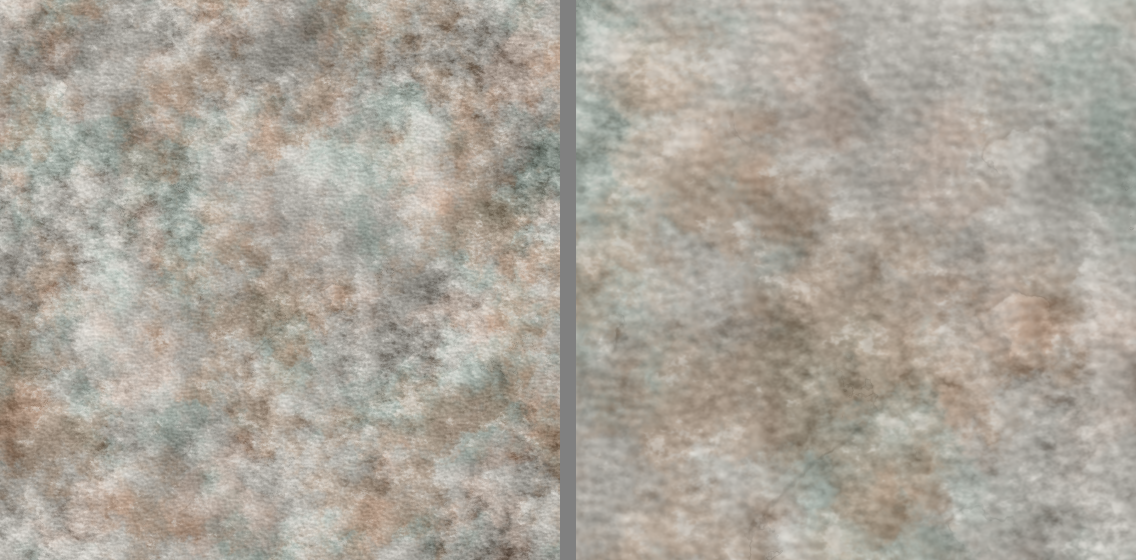
Left, the full canvas; right, a detail of the centre.
This texture is drawn by a WebGL 1 fragment shader. Its source:

```glsl
precision highp float;
uniform vec2 u_resolution;

vec2 hash2(vec2 p) {
  vec3 q = fract(p.xyx * vec3(0.1031, 0.1030, 0.0973));
  q += dot(q, q.yzx + 33.33);
  return fract((q.xx + q.yz) * q.zy);
}

float cornerSlope(vec2 cell, vec2 offset) {
  float angle = 6.2832 * hash2(cell).x;
  return dot(vec2(cos(angle), sin(angle)), offset);
}

float gradientNoise(vec2 p) {
  vec2 i = floor(p), f = fract(p);
  vec2 u = f * f * f * (f * (f * 6.0 - 15.0) + 10.0);
  vec2 e = vec2(1.0, 0.0);
  float low = mix(cornerSlope(i, f), cornerSlope(i + e, f - e), u.x);
  float high = mix(cornerSlope(i + e.yx, f - e.yx), cornerSlope(i + 1.0, f - 1.0), u.x);
  return mix(low, high, u.y);
}

float fbm(vec2 p, float gain) {
  float sum = 0.0, amplitude = 1.0;
  for (int i = 0; i < 5; i++) {
    sum += amplitude * gradientNoise(p);
    p = mat2(1.6, 1.2, -1.2, 1.6) * p + 17.3;
    amplitude *= gain;
  }
  return sum;
}

// Faint flakes: x is the fill, y is the rim
vec2 flakes(vec2 p) {
  vec2 cell = floor(p), result = vec2(0.0);
  for (int y = -1; y <= 1; y++) {
    for (int x = -1; x <= 1; x++) {
      vec2 id = cell + vec2(float(x), float(y));
      vec2 seed = hash2(id + 71.0), shape = hash2(id + 139.0);
      vec2 d = p - id - 0.2 - 0.6 * seed;
      float turn = 6.2832 * shape.x;
      d = mat2(cos(turn), sin(turn), -sin(turn), cos(turn)) * d;
      d.x *= 1.4;
      float edge = length(d) - mix(0.08, 0.19, shape.y) + 0.06 * gradientNoise(d * 7.0 + id);
      float present = step(0.45, seed.y);
      float rim = smoothstep(0.025, 0.0, abs(edge)) * smoothstep(-0.1, 0.15, d.x + d.y);
      result += present * vec2(smoothstep(0.02, -0.02, edge) * (seed.x - 0.3), rim);
    }
  }
  return result;
}

void main() {
  vec2 p = gl_FragCoord.xy / min(u_resolution.x, u_resolution.y) + 3.0;

  // Ragged detail frays the borders of the broad stains
  float grit = fbm(p * vec2(24.0, 31.0), 0.72);
  float fray = fbm(p * 30.0 + 50.0, 0.65);
  vec2 q = p + 0.012 * vec2(grit, fray);
  float tone = fbm(q * 5.5, 0.68);
  float rust = smoothstep(-0.2, 0.5, fbm(q * 4.5 + 23.0, 0.65) + 0.3 * fray);
  float verdigris = smoothstep(-0.1, 0.5, fbm(q * 5.0 + 61.0, 0.6) - 0.15 * fray);
  float blush = smoothstep(0.0, 0.5, fbm(q * 6.0 + 97.0, 0.6));
  float roughness = smoothstep(-0.35, 0.4, gradientNoise(p * 4.0 + 37.0));

  // Stained plaster
  vec3 color = vec3(0.69, 0.68, 0.655);
  color += 0.19 * tone + mix(0.06, 0.16, roughness) * grit;
  color += rust * vec3(-0.035, -0.085, -0.12);
  color += verdigris * (1.0 - 0.5 * rust) * vec3(-0.055, -0.008, -0.012);
  color += blush * vec3(0.035, -0.005, -0.02);

  // Worn pale patches and dark pitting
  float chips = smoothstep(0.3, 0.75, grit + 0.5 * tone);
  color = mix(color, vec3(0.80, 0.79, 0.77), 0.45 * chips);
  float pits = smoothstep(0.3, 0.8, -grit - 0.3 * tone) * roughness;
  color -= pits * vec3(0.04, 0.05, 0.055);

  // Flakes and broken hairline cracks
  vec2 flake = flakes(p * 8.0 + 0.06 * fray);
  color += 0.07 * flake.x - 0.05 * flake.y;
  float vein = abs(gradientNoise(p * 9.0 + 0.25 * fray + 11.0));
  float broken = smoothstep(0.2, 0.45, gradientNoise(p * 7.0 + 83.0));
  color -= 0.06 * smoothstep(0.025, 0.0, vein) * broken;

  // Embossed paper grain lit from above
  vec2 g = p * vec2(115.0, 175.0);
  float relief = gradientNoise(g) - gradientNoise(g + vec2(0.25, 0.5));
  color += 0.075 * relief + 0.05 * gradientNoise(p * 230.0);

  gl_FragColor = vec4(clamp(color, 0.0, 1.0), 1.0);
}
```
